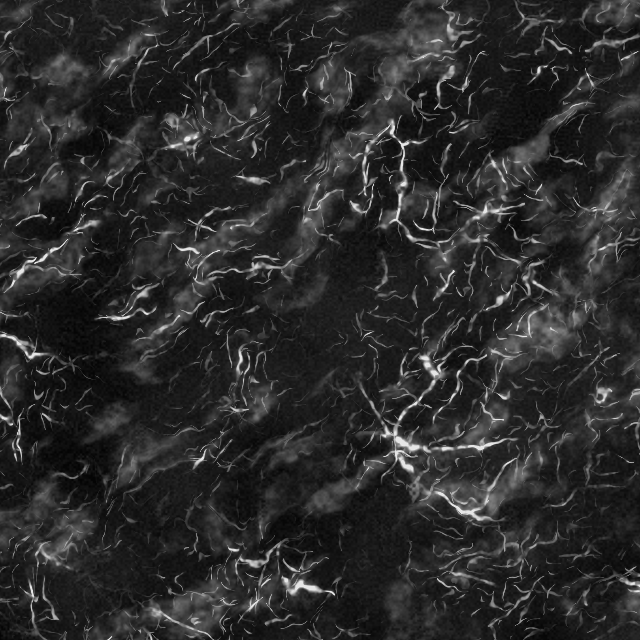
Write a three.js fragment shader that draws this texture.

```glsl
// Black marble: dark mottled stone crossed by broken, jagged white veins.
// Veins are scattered curved strokes plus masked cellular edges, both drawn
// in a warped domain; layered noise adds clouds, diagonal smears and grain.

#define CLOUD_SCALE 7.0
#define SMEAR_GAIN 0.26
#define GRAIN_SCALE 300.0
#define GRAIN_GAIN 0.05
#define LARGE_VEINS 9.0
#define SMALL_VEINS 19.0
#define FLECKS 38.0
#define CRACK_SCALE 6.5
#define HALO_GAIN 0.30
#define CORE_GAIN 0.72

varying vec2 vUv;

vec2 hash2(vec2 p) {
  vec2 q = vec2(dot(p, vec2(127.1, 311.7)), dot(p, vec2(269.5, 183.3)));
  return fract(sin(q) * 43758.5);
}

float noise(vec2 p) {
  vec2 i = floor(p), f = fract(p);
  f = f * f * (3.0 - 2.0 * f);
  float low = mix(hash2(i).x, hash2(i + vec2(1.0, 0.0)).x, f.x);
  float high = mix(hash2(i + vec2(0.0, 1.0)).x, hash2(i + 1.0).x, f.x);
  return mix(low, high, f.y);
}

float fbm(vec2 p) {
  float sum = 0.0, gain = 0.533;
  for (int i = 0; i < 4; i++) {
    sum += gain * noise(p);
    p = mat2(1.6, 1.2, -1.2, 1.6) * p + 17.3;
    gain *= 0.5;
  }
  return sum;
}

vec2 noisePair(vec2 p) {
  return vec2(noise(p), noise(p + 53.7)) - 0.5;
}

// Bends at several sizes make the vein paths wander and look chipped.
vec2 warp(vec2 p) {
  return p + 0.050 * noisePair(p * 9.0) + 0.022 * noisePair(p * 28.0)
           + 0.010 * noisePair(p * 75.0);
}

// One curved, tapering stroke per cell: x is its core, y its soft halo.
vec2 strokes(vec2 p, float width, float seed) {
  vec2 cell = floor(p), light = vec2(0.0);
  for (int y = -1; y <= 1; y++) {
    for (int x = -1; x <= 1; x++) {
      vec2 id = cell + vec2(float(x), float(y));
      vec2 shape = hash2(id + seed), kind = hash2(id + seed + 31.4);
      vec2 d = p - id - hash2(id + seed + 71.9);
      float rising = 0.95 + 1.5 * (shape.x - 0.5);
      float angle = kind.x < 0.3 ? -0.75 + shape.x * 0.7 : rising;
      vec2 axis = vec2(cos(angle), sin(angle));
      float halfLength = mix(0.15, 0.6, shape.y);
      float along = dot(d, axis) / halfLength;
      float across = dot(d, vec2(-axis.y, axis.x));
      across += (kind.x - 0.5) * 0.25 * along * along;
      float away = length(vec2(max(abs(along) - 1.0, 0.0) * halfLength, across));
      float w = width * (1.15 - 0.6 * min(abs(along), 1.0));
      float strength = mix(0.3, 1.0, kind.y);
      float core = 1.0 - smoothstep(0.25 * w, w, away);
      light = max(light, strength * vec2(core, exp(-away / (w * 2.2))));
    }
  }
  return light;
}

// Gap between the two nearest cell points, zero along cell borders.
float cellGap(vec2 p) {
  vec2 cell = floor(p);
  float nearest = 8.0, second = 8.0;
  for (int y = -1; y <= 1; y++) {
    for (int x = -1; x <= 1; x++) {
      vec2 id = cell + vec2(float(x), float(y));
      float d = length(id + hash2(id + 9.2) - p);
      second = min(second, max(nearest, d));
      nearest = min(nearest, d);
    }
  }
  return second - nearest;
}

void main() {
  vec2 p = vUv, bent = warp(p);

  // Stone body with clouds and smears leaning up to the right
  float grain = noise(p * GRAIN_SCALE) - 0.5;
  float fine = noise(p * 120.0 + 4.0);
  float stone = 0.015 + 0.14 * fbm(p * CLOUD_SCALE + 3.1);
  vec2 lean = vec2(dot(bent, vec2(0.78, 0.62)), dot(bent, vec2(-0.62, 0.78)));
  float smear = smoothstep(0.48, 0.85, fbm(lean * vec2(11.0, 25.0)));
  stone += SMEAR_GAIN * smear * (0.5 + fine);

  // Scattered veins of three sizes
  vec2 veins = strokes(bent * LARGE_VEINS, 0.036, 1.0);
  veins = max(veins, 0.9 * strokes(bent * SMALL_VEINS, 0.060, 5.0));
  veins = max(veins, 0.65 * strokes(bent * FLECKS, 0.085, 12.0));

  // Branching cracks, kept only in patches
  float gap = cellGap(bent * CRACK_SCALE);
  float patches = smoothstep(0.48, 0.66, fbm(p * 8.0 + 21.0));
  vec2 crack = vec2(1.0 - smoothstep(0.01, 0.045, gap), exp(-gap / 0.09));
  veins = max(veins, patches * crack);

  // Speckle breaks the cores; fading leaves some areas quiet
  float fade = smoothstep(0.28, 0.62, fbm(p * 10.0 + 40.0));
  float speckle = smoothstep(0.1, 0.75, noise(p * 170.0 + 8.0));
  float shade = stone + GRAIN_GAIN * grain * (1.0 + 2.0 * veins.y);
  shade += HALO_GAIN * fade * veins.y * veins.y * (0.3 + fine);
  shade += CORE_GAIN * fade * veins.x * (0.2 + 0.8 * speckle);
  gl_FragColor = vec4(vec3(clamp(shade, 0.015, 0.9)), 1.0);
}
```
